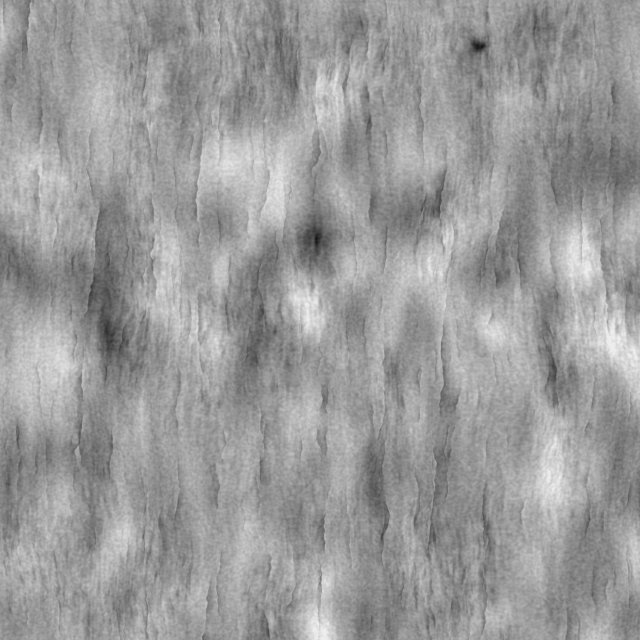
A Shadertoy shader for this texture:

```glsl
// Weathered grey wood bark: soft mottling, vertical fibres, flaked cracks and a pinhole.

const float BASE_GREY = 0.616;
const float PIXEL_SOFTNESS = 1.0;

vec2 hash22(vec2 p) {
    vec3 q = fract(vec3(p.xyx) * vec3(0.1031, 0.1030, 0.0973));
    q += dot(q, q.yzx + 33.33);
    return fract((q.xx + q.yz) * q.zy);
}

// Gradient noise, roughly -0.6 to 0.6
float cornerSlope(vec2 cell, vec2 offset, vec2 corner) {
    return dot(hash22(cell + corner) * 2.0 - 1.0, offset - corner);
}

float noise(vec2 p) {
    vec2 cell = floor(p), f = fract(p);
    vec2 w = f * f * f * (f * (f * 6.0 - 15.0) + 10.0);
    float low = mix(cornerSlope(cell, f, vec2(0, 0)), cornerSlope(cell, f, vec2(1, 0)), w.x);
    float high = mix(cornerSlope(cell, f, vec2(0, 1)), cornerSlope(cell, f, vec2(1, 1)), w.x);
    return mix(low, high, w.y);
}

// Cloudy light and dark patches, calmer towards the top
float mottling(vec2 p) {
    float strength = 1.0 + 1.4 * noise(p * 2.3 + 41.0) - 0.35 * smoothstep(0.55, 0.85, p.y);
    float patches = 0.42 * noise(p * vec2(9.0, 6.0) + 7.0);
    patches += 0.27 * noise(p * vec2(17.0, 10.0) + 23.0);
    return patches * clamp(strength, 0.45, 1.4) + 0.11 * noise(p * vec2(4.0, 3.0) + 61.0);
}

// Blurred oval spots scattered over the canvas
float softSpots(vec2 p, int count, float seed, vec2 radius) {
    float sum = 0.0;
    for (int i = 0; i < count; i++) {
        vec2 id = vec2(float(i) + 1.0, seed);
        vec2 center = hash22(id * 3.7);
        vec2 size = radius * (0.7 + 0.7 * hash22(id + 19.0));
        vec2 d = (p - center) / size;
        d.x += 0.5 * d.y * (hash22(id + 5.0).x - 0.5);
        sum += exp(-dot(d, d)) * (0.5 + 0.5 * hash22(id + 31.0).y);
    }
    return sum;
}

// Uneven streaks, thin fibres, short dark ticks and isotropic grain
float woodGrain(vec2 p) {
    float roughness = smoothstep(-0.25, 0.3, noise(p * vec2(11.0, 5.0) + 53.0));
    float streaks = 0.09 * noise(p * vec2(25.0, 4.5) + 3.0);
    streaks += 0.09 * noise(p * vec2(50.0, 9.0) + 13.0);
    float fibres = 0.07 * noise(p * vec2(110.0, 18.0) + 29.0);
    fibres += 0.08 * noise(p * vec2(180.0, 48.0) + 37.0);
    float ticks = smoothstep(0.14, 0.42, noise(p * vec2(120.0, 34.0) + 71.0));
    float blotches = 0.09 * noise(p * vec2(60.0, 42.0) + 17.0);
    float grain = 0.07 * noise(p * 120.0 + 83.0) + 0.09 * noise(p * 215.0 + 97.0);
    return streaks + fibres * (0.5 + roughness) + (blotches - 0.09 * ticks) * roughness + grain;
}

// Broken vertical cracks: one sharp dark lip, fading to one side, with a pale rim
float cracks(vec2 p, vec2 grid, float density, float width, float seed) {
    vec2 q = p * grid;
    q.y += 7.0 * hash22(vec2(floor(q.x), seed)).x;
    vec2 cell = floor(q), local = fract(q);
    vec2 pick = hash22(cell + seed);
    vec2 shape = hash22(cell + seed + 47.0);
    if (pick.x > density) return 0.0;

    float wander = 0.22 * noise(vec2(local.y * 2.5, pick.y * 91.0));
    float center = mix(0.35, 0.65, pick.y) + wander + (shape.x - 0.5) * 0.3 * (local.y - 0.5);
    float jag = 0.006 * noise(p * vec2(28.0, 42.0) + seed) + 0.003 * noise(p * vec2(70.0, 110.0));
    float side = shape.y < 0.5 ? -1.0 : 1.0;
    float d = side * ((local.x - center) / grid.x + jag);

    float aa = PIXEL_SOFTNESS / iResolution.y;
    float lip = smoothstep(-aa, aa, d) * exp(-max(d, 0.0) / width);
    float rim = smoothstep(aa, -aa, d) * exp(min(d, 0.0) / (width * 0.7));
    float taper = smoothstep(0.0, 0.25, local.y) * smoothstep(1.0, 0.75, local.y);
    taper *= smoothstep(0.0, 0.15, local.x) * smoothstep(1.0, 0.85, local.x);
    float breaks = smoothstep(-0.3, 0.15, noise(vec2(p.y * 26.0, pick.x * 57.0 + seed)));
    return (0.35 * rim - lip) * taper * breaks * (0.5 + 0.5 * shape.x);
}

// Small dark hole inside a faint halo
float pinhole(vec2 p, vec2 center, float radius) {
    vec2 d = (p - center) / radius;
    d += 0.5 * vec2(noise(p * 75.0), noise(p * 75.0 + 9.0));
    float r2 = dot(d, d);
    return 0.36 * exp(-r2 * 1.6) + 0.10 * exp(-r2 * 0.25);
}

void mainImage(out vec4 fragColor, in vec2 fragCoord) {
    vec2 p = fragCoord / iResolution.y;

    // Gentle sideways drift keeps the fibres from running ruler-straight
    vec2 bent = p + vec2(0.022 * noise(p * vec2(5.0, 4.0)) + 0.010 * noise(p * vec2(14.0, 11.0)), 0.0);

    float grey = BASE_GREY + mottling(bent) + woodGrain(bent);
    grey += 0.18 * softSpots(bent, 14, 2.0, vec2(0.026, 0.032));
    grey -= 0.22 * softSpots(bent, 14, 8.0, vec2(0.017, 0.042));

    // Cracks from long flakes down to hairlines
    grey += 0.24 * cracks(bent, vec2(11.0, 4.3), 0.60, 0.0085, 11.0);
    grey += 0.22 * cracks(bent + 0.37, vec2(19.0, 7.0), 0.48, 0.0048, 23.0);
    grey += 0.20 * cracks(bent + 0.71, vec2(37.0, 15.0), 0.38, 0.0026, 59.0);

    grey -= pinhole(p, vec2(0.747, 0.927), 0.012);
    fragColor = vec4(vec3(clamp(grey, 0.08, 0.93)), 1.0);
}
```
